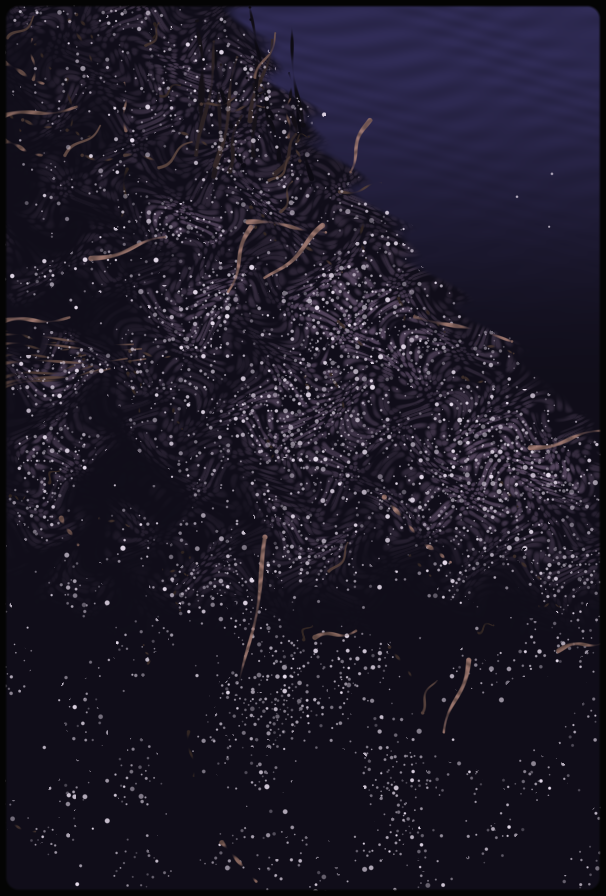
This texture is drawn by a Shadertoy shader. Its source:

```glsl
const float ASPECT = 0.676;
const vec3 DEEP = vec3(0.062, 0.052, 0.098);
const vec3 WATER = vec3(0.175, 0.160, 0.315);
const vec3 DEBRIS = vec3(0.33, 0.27, 0.33);
const vec3 REED = vec3(0.66, 0.50, 0.46);
const vec3 GLINT = vec3(0.90, 0.86, 0.92);
const float REED_WIDTH = 0.0029;
const int LITTER_COUNT = 64;
const int STALK_COUNT = 18;
const int SHEAF_COUNT = 12;

// Glitter patches: centre, radii
const vec4 PATCHES[12] = vec4[12](
    vec4(.215, .645, .055, .050), vec4(.205, .753, .040, .027), vec4(.055, .580, .035, .030),
    vec4(.385, .625, .070, .055), vec4(.342, .525, .095, .065), vec4(.540, .460, .095, .070),
    vec4(.050, .480, .027, .040), vec4(.224, .356, .038, .028), vec4(.350, .385, .045, .045),
    vec4(.325, .235, .055, .050), vec4(.450, .115, .025, .060), vec4(.640, .355, .035, .050));

// Prominent reeds: start, end
const vec4 REEDS[12] = vec4[12](
    vec4(.276, .753, .362, .742), vec4(.362, .746, .297, .688), vec4(.280, .746, .254, .675),
    vec4(.102, .711, .185, .734), vec4(.007, .641, .078, .645), vec4(.462, .648, .570, .620),
    vec4(.411, .867, .389, .810), vec4(.592, .500, .671, .518), vec4(.431, .443, .464, .404),
    vec4(.474, .393, .500, .375), vec4(.298, .398, .270, .240), vec4(.523, .263, .496, .182));
const vec4 STRAYS[7] = vec4[7](
    vec4(.622, .275, .671, .284), vec4(.068, .422, .086, .393), vec4(.247, .060, .286, .016),
    vec4(.352, .288, .397, .296), vec4(.007, .870, .086, .880), vec4(.007, .841, .047, .826),
    vec4(.007, .928, .049, .906));

float hash(vec2 p) {
    vec3 q = fract(vec3(p.xyx) * 0.1031);
    q += dot(q, q.yzx + 33.33);
    return fract((q.x + q.y) * q.z);
}

vec2 hash2(vec2 p) { return vec2(hash(p), hash(p + 71.7)); }

// Distance to the nearest jittered cell point
float cellular(vec2 p) {
    vec2 cell = floor(p);
    float nearest = 2.0;
    for (int j = -1; j <= 1; j++)
        for (int i = -1; i <= 1; i++) {
            vec2 c = cell + vec2(i, j);
            nearest = min(nearest, length(c + hash2(c) - p));
        }
    return nearest;
}

float shoreX(float y) {
    float d = 0.83 - y;
    return 0.371 + 0.75 * d + 0.6 * d * d;
}

float reed(vec2 p, vec2 a, vec2 b, float width, float px) {
    vec2 ab = b - a;
    float t = clamp(dot(p - a, ab) / dot(ab, ab), 0.0, 1.0);
    float bend = 0.0025 * sin(t * 6.0 + a.x * 90.0);
    float d = length(p - a - ab * t + vec2(bend, -bend)) - width * (1.0 - 0.5 * t);
    return 1.0 - smoothstep(-px, px, d);
}

// Round sparkles, one candidate per cell
float sparkle(vec2 p, float scale, float density, float px) {
    vec2 q = p * scale, cell = floor(q);
    vec2 r = hash2(cell + scale);
    float radius = mix(0.12, 0.32, r.x * r.x);
    float d = length(q - cell - 0.33 - 0.34 * hash2(cell + 19.0));
    float dot_ = 1.0 - smoothstep(radius - px * scale, radius + px * scale, d);
    return dot_ * step(r.y, density) * mix(0.35, 1.0, hash(cell + 47.0));
}

void mainImage(out vec4 fragColor, in vec2 fragCoord) {
    vec2 p = fragCoord / iResolution.xy * vec2(ASPECT, 1.0);
    float px = 0.8 / iResolution.y;

    // Open water fading towards the shore
    float ripple = sin(p.y * 330.0 + p.x * 45.0 + 3.0 * sin(p.x * 26.0 + p.y * 38.0))
                 + sin(p.y * 190.0 - p.x * 60.0 + 2.0 * sin(p.x * 17.0));
    float light = smoothstep(0.55, 0.96, p.y);
    vec3 water = mix(DEEP, WATER, light) * (1.0 + 0.045 * ripple * light);
    float rough = 0.010 * sin(p.y * 95.0) + 0.007 * sin(p.y * 213.0 + p.x * 80.0);
    float inland = shoreX(p.y) + rough - p.x;
    float land = smoothstep(-0.012, 0.012, inland);
    vec3 col = mix(water, DEEP, land);

    // Density of debris and glitter
    float density = 0.0;
    vec2 warped = p + 0.012 * sin(p.yx * vec2(75.0, 62.0) + 2.0 * sin(p * 41.0));
    for (int i = 0; i < 12; i++) {
        vec2 d = (warped - PATCHES[i].xy) / PATCHES[i].zw;
        density = max(density, exp(-dot(d, d) * 0.9));
    }
    float clumps = 1.0 - smoothstep(0.12, 0.5, cellular(warped * 11.0 + 3.0));
    float band = smoothstep(0.30, 0.05, 0.0) + 0.0;
    band = exp(-pow((inland - 0.10) / 0.13, 2.0)) * smoothstep(0.35, 0.5, p.y);
    density = clamp(density + 0.38 * clumps + 0.22 * band, 0.0, 1.0) * land;

    // Broken plant matter
    float flecks = 1.0 - smoothstep(0.15, 0.6, cellular(warped * vec2(95.0, 130.0)));
    float mat = density * smoothstep(0.28, 0.42, p.y) + 0.3 * band * land;
    col += DEBRIS * flecks * mat * 0.62;

    // Dark upright stalks over the far water
    for (int i = 0; i < STALK_COUNT; i++) {
        vec2 h = hash2(vec2(i, 5)), k = hash2(vec2(i, 13));
        vec2 a = vec2(mix(0.22, 0.35, h.x), mix(0.80, 0.88, h.y));
        vec2 b = a + vec2((k.x - 0.4) * 0.07, mix(0.04, 0.13, k.y));
        vec3 tone = mix(DEEP * 0.7, REED * 0.5, k.x * k.x);
        col = mix(col, tone, reed(p, a, b, REED_WIDTH, px));
    }

    // Scattered litter, denser towards the top
    for (int i = 0; i < LITTER_COUNT; i++) {
        vec2 h = hash2(vec2(i, 31)), k = hash2(vec2(i, 57));
        float y = mix(0.02, 0.99, pow(h.y, 0.55));
        vec2 a = vec2(h.x * min(shoreX(y) - 0.01, ASPECT), y);
        float angle = (k.x - 0.5) * 3.6;
        vec2 b = a + vec2(cos(angle), sin(angle)) * mix(0.012, 0.055, k.y);
        col = mix(col, REED * mix(0.25, 0.75, k.y * k.x), reed(p, a, b, REED_WIDTH * 0.65, px));
    }

    // Flattened sheaf on the left bank
    for (int i = 0; i < SHEAF_COUNT; i++) {
        vec2 h = hash2(vec2(i, 83));
        vec2 a = vec2(0.005, mix(0.565, 0.635, h.x));
        vec2 b = vec2(mix(0.04, 0.17, h.y), 0.60 + 0.5 * (a.y - 0.595));
        col = mix(col, REED * mix(0.3, 0.65, h.y), reed(p, a, b, REED_WIDTH * 0.6, px));
    }

    // Sparkles below the brightest reeds
    float glitter = sparkle(p, 112.0, density * 0.50 + 0.012 * land, px);
    glitter = max(glitter, sparkle(mat2(0.8, 0.6, -0.6, 0.8) * p, 165.0, density * 0.55, px) * 0.75);
    col = mix(col, GLINT, glitter);

    float grain = 0.85 + 0.15 * sin(p.x * 310.0 + 4.0 * sin(p.y * 170.0));
    for (int i = 0; i < 12; i++)
        col = mix(col, REED * grain, 0.9 * reed(p, REEDS[i].xy, REEDS[i].zw, REED_WIDTH, px));
    for (int i = 0; i < 7; i++)
        col = mix(col, REED * grain * 0.8, reed(p, STRAYS[i].xy, STRAYS[i].zw, REED_WIDTH, px));

    // Rounded dark frame
    vec2 centre = 0.5 * vec2(ASPECT, 1.0);
    vec2 corner = abs(p - centre) - centre + 0.021;
    float edge = length(max(corner, 0.0)) - 0.014;
    col = mix(col, vec3(0.015), smoothstep(-0.002, 0.002, edge));
    fragColor = vec4(col, 1.0);
}
```
